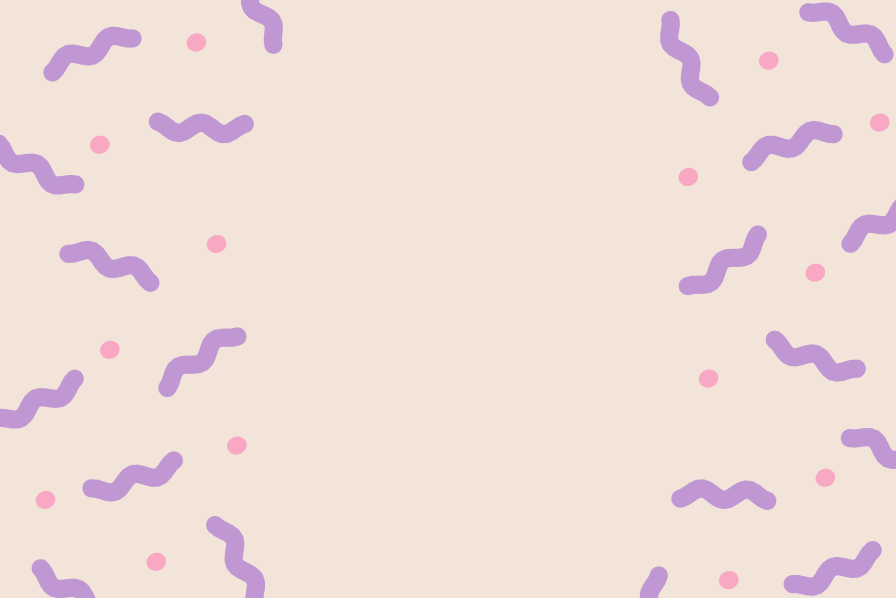
Write a WebGL 2 fragment shader that draws this background.

```glsl
#version 300 es
precision highp float;
// Cream backdrop with lilac squiggles and pink dots scattered down both sides.

uniform vec2 u_resolution;
out vec4 fragColor;

const vec3 CREAM = vec3(0.949, 0.894, 0.851);
const vec3 LILAC = vec3(0.753, 0.592, 0.824);
const vec3 PINK  = vec3(0.973, 0.659, 0.765);

// Lengths are in canvas heights; the canvas is ASPECT wide and 1 high.
const float ASPECT = 1.5;
const vec2  PIVOT = vec2(0.7744, 0.4795);   // centre of the half-turn symmetry
const float TAU = 6.2831853;

const float STROKE_RADIUS = 0.0152;
const float HALF_LENGTH = 0.0727;
const float WAVE_LENGTH = 0.0762;
const float WAVE_HEIGHT = 0.0092;
const int   SEGMENTS = 20;

const float DOT_RADIUS = 0.0157;
const float DOT_TILT = 20.0;
const vec2  DOT_SQUASH = vec2(0.95, 1.05);

// Squiggle placement: centre and heading in degrees.
const int SQUIGGLES = 9;
const vec3 SQUIGGLE[SQUIGGLES] = vec3[](
    vec3(0.155, 0.907, 23.0),  vec3(0.337, 0.795, 178.5), vec3(0.062, 0.726, 152.0),
    vec3(0.183, 0.551, -19.4), vec3(0.339, 0.394, 36.3),  vec3(0.060, 0.334, 207.0),
    vec3(0.222, 0.207, 198.7), vec3(0.393, 0.057, -62.9), vec3(0.132, 0.015, 151.2));
// The squiggle cut by the canvas edge differs on each side.
const vec3 EDGE_LEFT  = vec3(0.421, 0.988, -60.0);
const vec3 EDGE_RIGHT = vec3(0.443, 0.994, -88.0);

// Dot rows: start in xy, step in zw.
const int DOT_ROWS = 3;
const vec4 DOT_ROW[DOT_ROWS] = vec4[](
    vec4(0.3287, 0.929, 0.0339, -0.337),
    vec4(0.1670, 0.758, 0.0168, -0.343),
    vec4(0.0762, 0.164, 0.1855, -0.1035));
const int DOT_COUNT[DOT_ROWS] = int[](3, 2, 2);

// Turns a point into a frame whose x axis has the given heading.
vec2 toFrame(vec2 p, float degreesTurned) {
    float a = radians(degreesTurned);
    float c = cos(a), s = sin(a);
    return vec2(c * p.x + s * p.y, c * p.y - s * p.x);
}

float segmentDistance(vec2 p, vec2 a, vec2 b) {
    vec2 ab = b - a;
    float t = clamp(dot(p - a, ab) / dot(ab, ab), 0.0, 1.0);
    return length(p - a - t * ab);
}

vec2 wavePoint(float t) {
    float x = mix(-HALF_LENGTH, HALF_LENGTH, t);
    return vec2(x, WAVE_HEIGHT * (1.0 - cos(TAU * x / WAVE_LENGTH)));
}

// Round-capped stroke along a two-humped wave.
float squiggleDistance(vec2 p, vec3 placement) {
    vec2 q = toFrame(p - placement.xy, placement.z);
    float reach = length(q) - HALF_LENGTH - 2.0 * STROKE_RADIUS;
    if (reach > 0.0) return reach + STROKE_RADIUS;
    float d = 1.0;
    vec2 previous = wavePoint(0.0);
    for (int i = 1; i <= SEGMENTS; i++) {
        vec2 next = wavePoint(float(i) / float(SEGMENTS));
        d = min(d, segmentDistance(q, previous, next));
        previous = next;
    }
    return d - STROKE_RADIUS;
}

float dotDistance(vec2 p, vec2 centre) {
    return length(toFrame(p - centre, DOT_TILT) * DOT_SQUASH) - DOT_RADIUS;
}

float coverage(float d) {
    return clamp(0.5 - d * u_resolution.y, 0.0, 1.0);
}

void main() {
    vec2 p = gl_FragCoord.xy / u_resolution * vec2(ASPECT, 1.0);

    // The right side is the left side turned half way round.
    bool onRight = p.x > PIVOT.x;
    if (onRight) p = 2.0 * PIVOT - p;

    float squiggles = squiggleDistance(p, onRight ? EDGE_RIGHT : EDGE_LEFT);
    for (int i = 0; i < SQUIGGLES; i++)
        squiggles = min(squiggles, squiggleDistance(p, SQUIGGLE[i]));

    float dots = 1.0;
    for (int row = 0; row < DOT_ROWS; row++)
        for (int k = 0; k < DOT_COUNT[row]; k++)
            dots = min(dots, dotDistance(p, DOT_ROW[row].xy + float(k) * DOT_ROW[row].zw));

    vec3 color = mix(CREAM, LILAC, coverage(squiggles));
    color = mix(color, PINK, coverage(dots));
    fragColor = vec4(color, 1.0);
}
```
